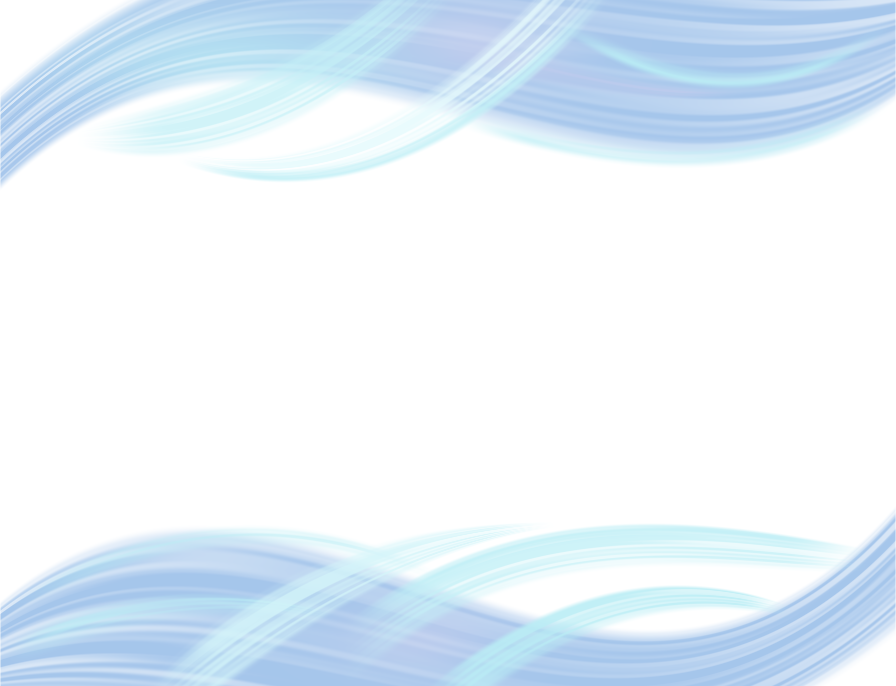
Give the GLSL for this background, as a Shadertoy shader.

```glsl
// Two bands of brushed blue silk waves along the top and bottom of a white page.
// Each ribbon lies between two cubic curves; stretched noise splits it into
// fine strands, and translucent cyan ribbons cross the broad blue ones.

float hash(vec2 p) {
    return fract(sin(dot(p, vec2(127.1, 311.7))) * 43758.5453);
}

float noise(vec2 p) {
    vec2 i = floor(p), f = fract(p);
    f = f * f * (3.0 - 2.0 * f);
    return mix(mix(hash(i), hash(i + vec2(1, 0)), f.x),
               mix(hash(i + vec2(0, 1)), hash(i + vec2(1, 1)), f.x), f.y);
}

// Cubic through four heights at t = 0, 1/3, 2/3 and 1
float cubic(float t, vec4 h) {
    float u = 3.0 * t, a = u - 1.0, b = u - 2.0, c = u - 3.0;
    return dot(h, vec4(-a * b * c / 6.0, u * b * c / 2.0, -u * a * c / 2.0, u * a * b / 6.0));
}

// Paints one ribbon: x span, lower and upper curves, edge feathers (low, high),
// end fade, strand count, colour, opacity and strand contrast
void ribbon(inout vec3 col, vec2 p, vec2 span, vec4 low, vec4 high, vec2 feather,
            float fade, float strands, vec3 tint, float opacity, float contrast) {
    float t = (p.x - span.x) / (span.y - span.x);
    if (t < 0.0 || t > 1.0) return;
    float base = cubic(t, low);
    float s = (p.y - base) / max(cubic(t, high) - base, 0.004);
    float cover = smoothstep(0.0, feather.x, s) * smoothstep(0.0, feather.y, 1.0 - s)
                * smoothstep(0.0, fade, t) * smoothstep(0.0, fade, 1.0 - t);
    float grain = 0.65 * noise(vec2(t * 2.5, s * strands))
                + 0.35 * noise(vec2(t * 4.0 + 7.0, s * strands * 0.4 + 3.0));
    float gap = smoothstep(0.35, 0.85, grain);
    col = mix(col, tint, cover * opacity * (1.0 - contrast * gap));
}

// Soft elliptical patch
float glow(vec2 p, vec2 centre, vec2 size) {
    vec2 d = (p - centre) / size;
    return exp(-dot(d, d));
}

void mainImage(out vec4 fragColor, in vec2 fragCoord) {
    vec2 p = fragCoord / iResolution.xy;
    vec3 blue = vec3(0.64, 0.77, 0.92);
    vec3 lilac = vec3(0.76, 0.80, 0.93);
    vec3 cyan = vec3(0.73, 0.93, 0.96);
    vec3 mist = vec3(0.90, 0.98, 0.99);
    vec3 col = vec3(1.0);

    // Broad blue waves, streakier towards the sides
    float side = smoothstep(0.12, 0.5, abs(p.x - 0.55));
    float streak = mix(0.22, 0.60, side);
    vec3 silk = mix(blue, cyan, 0.65 * glow(p, vec2(0.25, 0.91), vec2(0.18, 0.07)));
    silk = mix(silk, lilac, 0.75 * glow(p, vec2(0.53, 0.94), vec2(0.10, 0.06)));
    silk = mix(silk, lilac, 0.65 * glow(p, vec2(0.47, 0.07), vec2(0.09, 0.05)));
    ribbon(col, p, vec2(0, 1), vec4(0.72, 0.87, 0.77, 0.85), vec4(0.87, 1.10, 1.11, 1.06),
           vec2(0.14, 0.22), 0.001, 42.0, silk, 0.98, streak);
    ribbon(col, p, vec2(0, 1), vec4(-0.03, -0.10, -0.12, 0.07), vec4(0.124, 0.217, 0.09, 0.265),
           vec2(0.25, 0.12), 0.001, 36.0, silk, 0.98, streak);

    // Top: cyan sheen along the lower right rim
    ribbon(col, p, vec2(0.5, 1), vec4(0.815, 0.763, 0.760, 0.84), vec4(0.85, 0.80, 0.80, 0.88),
           vec2(0.4, 0.6), 0.2, 8.0, cyan, 0.7, 0.5);
    // Top: lilac streak sloping to the right
    ribbon(col, p, vec2(0.48, 0.84), vec4(0.91, 0.875, 0.855, 0.86), vec4(0.96, 0.925, 0.885, 0.875),
           vec2(0.5), 0.25, 9.0, lilac, 0.75, 0.4);
    // Top: left cyan ribbon sweeping up off the page
    ribbon(col, p, vec2(0.08, 0.52), vec4(0.787, 0.775, 0.852, 1.01), vec4(0.813, 0.872, 0.963, 1.136),
           vec2(0.2, 0.25), 0.25, 26.0, mix(mist, cyan, 0.75), 0.8, 0.55);
    // Top: misty central ribbon with bright strands and a cyan rim
    ribbon(col, p, vec2(0.195, 0.69), vec4(0.762, 0.736, 0.816, 1.01), vec4(0.782, 0.792, 0.918, 1.153),
           vec2(0.15, 0.2), 0.2, 22.0, mist, 0.85, 0.85);
    ribbon(col, p, vec2(0.195, 0.69), vec4(0.762, 0.736, 0.816, 1.01), vec4(0.778, 0.758, 0.848, 1.06),
           vec2(0.4, 0.5), 0.2, 7.0, cyan, 0.75, 0.3);
    // Top: cyan crescent on the right
    ribbon(col, p, vec2(0.61, 1), vec4(0.966, 0.882, 0.876, 0.957), vec4(0.99, 0.918, 0.906, 0.99),
           vec2(0.35, 0.7), 0.25, 7.0, cyan, 0.9, 0.25);

    // Bottom: cyan sheen on the crest and crescent inside the left wave
    ribbon(col, p, vec2(0, 0.5), vec4(0.09, 0.18, 0.198, 0.135), vec4(0.12, 0.218, 0.232, 0.165),
           vec2(0.6, 0.4), 0.25, 9.0, cyan, 0.65, 0.5);
    ribbon(col, p, vec2(0, 0.38), vec4(0.014, 0.073, 0.099, 0.09), vec4(0.065, 0.124, 0.136, 0.107),
           vec2(0.7, 0.3), 0.2, 12.0, cyan, 0.75, 0.5);
    // Bottom: pale diagonal ribbon
    ribbon(col, p, vec2(0.156, 0.625), vec4(-0.105, 0.053, 0.172, 0.231), vec4(0.0, 0.156, 0.224, 0.24),
           vec2(0.2, 0.25), 0.2, 20.0, mix(mist, cyan, 0.4), 0.85, 0.6);
    // Bottom: long striped arch with its bright upper rim
    ribbon(col, p, vec2(0.378, 0.977), vec4(-0.02, 0.141, 0.172, 0.163), vec4(0.09, 0.216, 0.236, 0.20),
           vec2(0.3, 0.12), 0.18, 20.0, mix(mist, cyan, 0.75), 0.85, 0.6);
    ribbon(col, p, vec2(0.378, 0.977), vec4(0.06, 0.19, 0.215, 0.18), vec4(0.09, 0.216, 0.236, 0.20),
           vec2(0.6, 0.35), 0.2, 6.0, cyan, 0.6, 0.4);
    // Bottom: short cyan arch in front
    ribbon(col, p, vec2(0.469, 0.885), vec4(-0.105, 0.039, 0.104, 0.098), vec4(-0.007, 0.107, 0.148, 0.116),
           vec2(0.35, 0.15), 0.15, 15.0, cyan, 0.9, 0.4);

    fragColor = vec4(col, 1.0);
}
```
